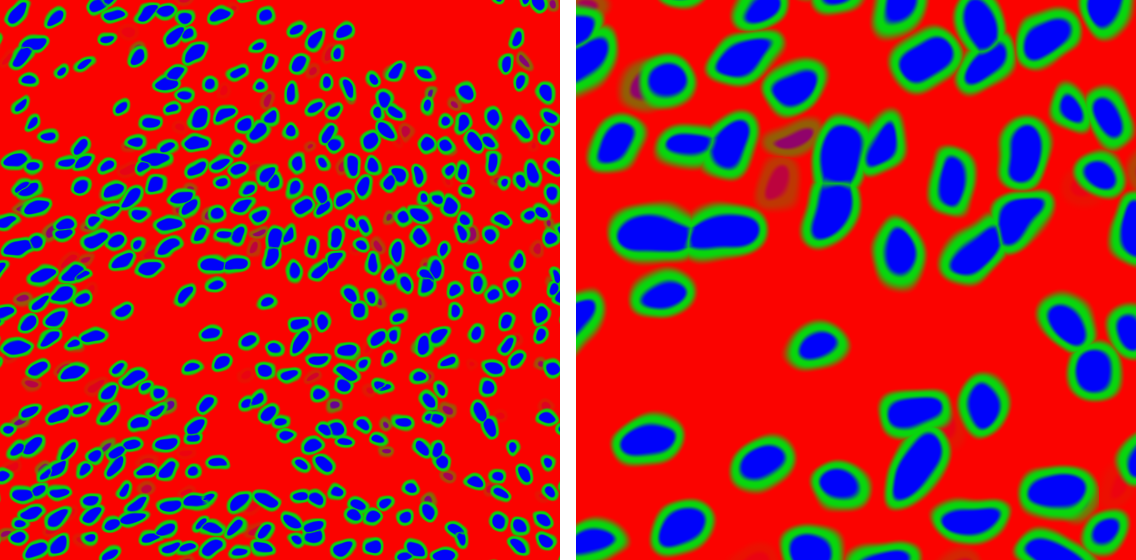
Left: the whole. Right: its middle third, enlarged.
A WebGL 1 fragment shader for this pattern:

```glsl
precision highp float;
// Scattered oval cells on red: blue cores with soft green rims, plus faint ghosts.
// Ovals sit on a jittered grid; a direction field turns and stretches them, and
// a colour ramp over the signed distance to the nearest oval paints them.

uniform vec2 u_resolution;

const vec3 RED = vec3(0.985, 0.01, 0.0);
const vec3 GREEN = vec3(0.03, 0.84, 0.05);
const vec3 BLUE = vec3(0.0, 0.01, 0.98);

vec2 hash2(vec2 p) {
  vec3 q = fract(p.xyx * vec3(0.1031, 0.1030, 0.0973));
  q += dot(q, q.yzx + 33.33);
  return fract((q.xx + q.yz) * q.zy);
}

float cornerSlope(vec2 corner, vec2 offset) {
  float angle = 6.2832 * hash2(corner + 57.0).x;
  return dot(vec2(cos(angle), sin(angle)), offset);
}

float gradientNoise(vec2 p) {
  vec2 i = floor(p), f = fract(p);
  vec2 u = f * f * f * (f * (f * 6.0 - 15.0) + 10.0);
  vec2 x = vec2(1.0, 0.0), y = vec2(0.0, 1.0);
  float low = mix(cornerSlope(i, f), cornerSlope(i + x, f - x), u.x);
  float high = mix(cornerSlope(i + y, f - y), cornerSlope(i + 1.0, f - 1.0), u.x);
  return mix(low, high, u.y);
}

// Approximate signed distance to an ellipse with half axes r.
float ellipseDistance(vec2 p, vec2 r) {
  float k = length(p / r);
  return k * (k - 1.0) / max(length(p / (r * r)), 0.0001);
}

// Main direction: rising on the left, turning either way towards the right.
float directionAt(vec2 p) {
  float turn = mix(-1.3, 1.7, smoothstep(0.25, 0.5, p.y));
  return 0.45 + turn * smoothstep(0.3, 0.9, p.x);
}

// Distances to the nearest and second nearest oval, and a random value of the nearest.
vec3 nearestOvals(vec2 p, float grid, float seed, float scale, float density) {
  vec3 best = vec3(1.0, 1.0, 0.0);
  vec2 home = floor(p * grid);
  for (int j = -1; j <= 1; j++) {
    for (int i = -1; i <= 1; i++) {
      vec2 id = home + vec2(float(i), float(j));
      vec2 place = hash2(id + seed);
      vec2 shape = hash2(id + seed + 131.0);
      vec2 fate = hash2(id + seed + 277.0);
      vec2 centre = (id + 0.5 + 0.84 * (place - 0.5)) / grid;
      float crowding = density + 1.1 * gradientNoise(centre * 3.7 + 4.0)
                     + 0.25 * (0.5 - centre.y);
      if (fate.x > crowding) continue;

      // Long and aligned on the left, rounder and looser on the right.
      float right = smoothstep(0.25, 0.75, centre.x);
      float angle = directionAt(centre) + (fate.y - 0.5) * mix(0.9, 1.7, right);
      float stretch = mix(mix(1.25, 2.15, shape.x), mix(1.05, 1.65, shape.x), right);
      float radius = scale * mix(0.0088, 0.0138, shape.y);
      float c = cos(angle), s = sin(angle);
      vec2 q = p - centre;
      q = vec2(c * q.x + s * q.y, c * q.y - s * q.x);
      float d = ellipseDistance(q, radius * vec2(stretch, 1.0));

      if (d < best.x) best = vec3(d, best.x, fract(place.x * 7.0 + shape.y));
      else best.y = min(best.y, d);
    }
  }
  return best;
}

// Ground to green to blue; the rim fades outwards over the width blur.
vec3 stain(float d, float blur, vec3 ground) {
  vec3 rim = mix(GREEN, ground, smoothstep(0.0002, blur, d));
  return mix(BLUE, rim, smoothstep(-0.0048, -0.0008, d));
}

void main() {
  vec2 p = gl_FragCoord.xy / min(u_resolution.x, u_resolution.y);

  // Gentle warp makes the outlines uneven.
  vec2 warp = vec2(gradientNoise(p * 34.0), gradientNoise(p * 34.0 + 71.0));
  vec2 q = p + 0.0065 * warp;
  float blur = 0.0054 + 0.004 * max(gradientNoise(p * 9.0 + 23.0), 0.0);

  // Pale, small ghosts lie beneath.
  vec3 ghost = nearestOvals(q, 14.0, 611.0, 0.74, 0.5);
  float strength = mix(0.06, 0.65, ghost.z * ghost.z);
  vec3 colour = mix(RED, stain(ghost.x, 0.007, RED), strength);

  // Full cells on top, with a rim kept where two of them touch.
  vec3 cell = nearestOvals(q, 22.0, 17.0, 1.0, 0.8);
  float d = max(cell.x, 0.5 * (cell.x - cell.y) - 0.0018);
  colour = stain(d, blur, colour);

  gl_FragColor = vec4(colour, 1.0);
}
```
